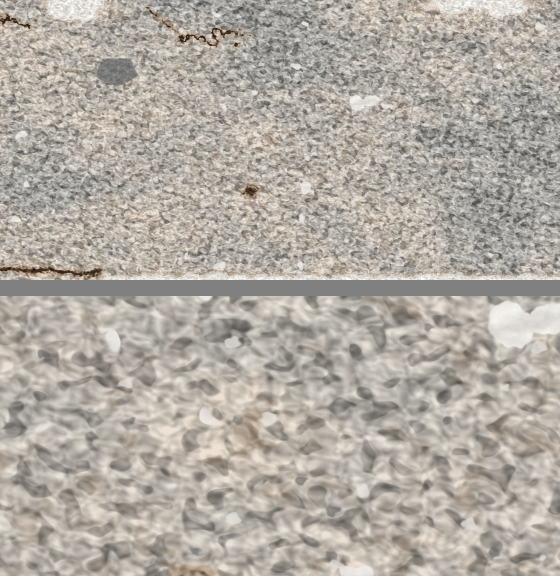
Top: the whole. Bottom: its middle third, enlarged.
A WebGL 1 fragment shader for this texture:

```glsl
precision highp float;
// Weathered stone wall: gritty grey and beige face, pale chips, mortar and dark crevices.
uniform vec2 u_resolution;

const vec3 COOL_TINT = vec3(1.01, 1.0, 0.975);
const vec3 WARM_TINT = vec3(1.05, 0.99, 0.92);
const vec3 BROWN = vec3(0.55, 0.475, 0.40);
const vec3 SHADOW = vec3(0.25, 0.18, 0.13);
const vec3 OCHRE = vec3(0.66, 0.54, 0.42);
const vec3 CHALK = vec3(0.90, 0.89, 0.87);
const vec3 SLATE = vec3(0.45, 0.455, 0.45);

vec2 hash2(vec2 cell) {
  vec3 h = fract(cell.xyx * vec3(0.1031, 0.1030, 0.0973));
  h += dot(h, h.yzx + 33.33);
  return fract((h.xx + h.yz) * h.zy);
}

vec2 gradientAt(vec2 cell) {
  float angle = 6.28318 * hash2(cell).x;
  return vec2(cos(angle), sin(angle));
}

float gradientNoise(vec2 p) {
  vec2 i = floor(p), f = fract(p), e = vec2(0.0, 1.0);
  vec2 u = f * f * f * (f * (f * 6.0 - 15.0) + 10.0);
  float low = mix(dot(gradientAt(i), f), dot(gradientAt(i + e.yx), f - e.yx), u.x);
  float high = mix(dot(gradientAt(i + e), f - e), dot(gradientAt(i + 1.0), f - 1.0), u.x);
  return 1.4 * mix(low, high, u.y);
}

float fbm(vec2 p) {
  float sum = 0.0, amplitude = 0.55;
  for (int k = 0; k < 4; k++) {
    sum += amplitude * gradientNoise(p);
    p = mat2(1.6, 1.2, -1.2, 1.6) * p + 17.3;
    amplitude *= 0.55;
  }
  return sum;
}

// Soft mask: 1 inside a signed distance, 0 outside
float inside(float d, float edge) { return 1.0 - smoothstep(-edge, edge, d); }

float glow(vec2 p, vec2 centre, vec2 radius) {
  vec2 d = (p - centre) / radius;
  return exp(-dot(d, d));
}

float ellipse(vec2 p, vec2 centre, vec2 radius) {
  return (length((p - centre) / radius) - 1.0) * min(radius.x, radius.y);
}

float segment(vec2 p, vec2 a, vec2 b) {
  vec2 pa = p - a, ba = b - a;
  return length(pa - ba * clamp(dot(pa, ba) / dot(ba, ba), 0.0, 1.0));
}

float facetedStone(vec2 d, float radius) {
  float reach = -1.0;
  for (int k = 0; k < 5; k++) {
    float angle = 1.2566 * float(k) + 0.35;
    reach = max(reach, dot(d, vec2(cos(angle), sin(angle))));
  }
  return reach - radius;
}

// Scattered irregular chips, at most one per cell
float chips(vec2 p, float scale, float density, float size, float edge) {
  vec2 g = p * scale;
  g += 0.12 * vec2(gradientNoise(g * 4.0), gradientNoise(g * 4.0 + 31.0));
  vec2 cell = floor(g), pick = hash2(cell + 91.0);
  vec2 d = fract(g) - 0.3 - 0.4 * hash2(cell + 13.0);
  float radius = size * mix(0.45, 1.0, pick.y);
  return step(pick.x, density) * inside(length(d * vec2(0.85, 1.1)) - radius, edge * scale);
}

void main() {
  vec2 p = gl_FragCoord.xy / u_resolution.y;
  float edge = max(1.0 / u_resolution.y, 0.002);
  vec2 wander = vec2(fbm(p * 14.0), fbm(p * 14.0 + 43.0));
  vec2 rough = p + 0.022 * wander, ragged = p + 0.075 * wander;

  // Broad weathering and slightly tilted streaks
  vec2 streak = mat2(0.80, 0.28, -0.22, 1.15) * p;
  streak += 0.005 * vec2(gradientNoise(p * 40.0), gradientNoise(p * 40.0 + 9.0));
  float cloud = fbm(streak * vec2(4.0, 7.0)), patches = fbm(streak * 15.0 + 20.0);
  float grey = glow(p, vec2(1.02, 0.78), vec2(0.26, 0.17)) + glow(p, vec2(1.88, 0.40), vec2(0.40, 0.38))
    + glow(p, vec2(0.12, 0.38), vec2(0.24, 0.12)) + glow(p, vec2(0.72, 0.97), vec2(0.30, 0.09));
  float warmth = clamp(0.6 - 0.75 * grey + 0.8 * cloud, 0.0, 1.0);

  // Grit, small relief and blotchy dark flecks
  float grit = gradientNoise(streak * 62.0) + gradientNoise(streak * 118.0 + 5.0);
  float relief = fbm(streak * 32.0) - fbm(streak * 32.0 + vec2(0.25, -0.35));
  float fleck = smoothstep(0.12, 0.42, gradientNoise(streak * 52.0 + 70.0) + 0.5 * patches + 0.08 * grey);
  float tone = 0.738 - 0.085 * grey + 0.11 * cloud - 0.075 * patches + 0.135 * grit + 0.15 * relief - 0.17 * fleck;
  vec3 color = clamp(tone, 0.27, 0.89) * mix(COOL_TINT, WARM_TINT, warmth);
  float stain = smoothstep(0.12, 0.42, fbm(streak * 22.0 + 55.0)) * warmth;
  color = mix(color, BROWN + 0.12 * grit, 0.65 * stain);

  // Dark and pale chips
  color = mix(color, SLATE * 0.85, 0.6 * chips(p + 3.0, 26.0, 0.12, 0.20, edge));
  color = mix(color, CHALK, 0.75 * chips(p, 24.0, 0.14, 0.22, edge));
  color = mix(color, CHALK + 0.08 * relief, chips(p + 7.0, 7.0, 0.17, 0.12, edge));

  // Slate inclusion and large white pebble
  float slate = facetedStone((mix(p, rough, 0.35) - vec2(0.417, 0.745)) * vec2(0.78, 1.15), 0.052);
  color = mix(color, SLATE + 0.07 * grit, 0.9 * inside(slate, edge));
  float pebble = min(ellipse(rough, vec2(1.275, 0.633), vec2(0.032, 0.024)), ellipse(rough, vec2(1.325, 0.639), vec2(0.031, 0.021)));
  color = mix(color, CHALK + 0.10 * relief, inside(pebble, edge));

  // Ragged mortar along the top and bottom joints
  float mortar = min(ellipse(ragged, vec2(0.27, 0.99), vec2(0.12, 0.07)), ellipse(ragged, vec2(1.72, 0.99), vec2(0.19, 0.05)));
  mortar = min(mortar, max(rough.y - 0.018, 0.36 - rough.x)) + 0.012 * grit;
  color = mix(color, OCHRE + 0.15 * grit, 0.5 * inside(mortar - 0.008, 0.009));
  color = mix(color, CHALK + 0.12 * grit, inside(mortar, edge * 2.0));

  // Ochre-rimmed crevices
  float crevice = segment(ragged, vec2(0.63, 0.865), vec2(0.87, 0.880)) - 0.007;
  crevice = min(crevice, segment(rough, vec2(0.52, 0.970), vec2(0.63, 0.890)) - 0.001);
  crevice = min(crevice, segment(rough, vec2(-0.02, 0.045), vec2(0.35, 0.022)) - 0.007);
  crevice = min(crevice, segment(ragged, vec2(-0.02, 0.930), vec2(0.13, 0.905)) - 0.008);
  crevice = min(crevice, ellipse(rough, vec2(0.90, 0.318), vec2(0.022, 0.010))) + 0.004 * grit;
  color = mix(color, OCHRE + 0.12 * grit, 0.6 * inside(crevice - 0.009, 0.010));
  color = mix(color, SHADOW + 0.08 * grit, inside(crevice, edge * 1.5));
  gl_FragColor = vec4(clamp(color, 0.0, 1.0), 1.0);
}
```
